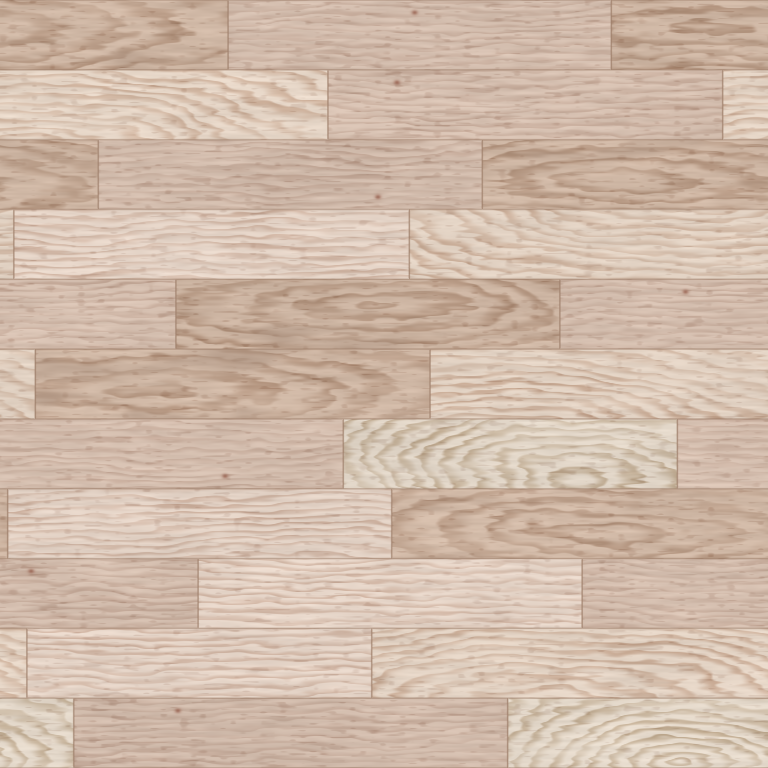
Write a Shadertoy shader that draws this texture.

```glsl
// Pale oak strip floor: eleven rows of two staggered planks with varied ring grain.
#define ROWS 11
#define SEAM_WIDTH 0.0013
#define SEAM_COLOR vec3(0.62, 0.50, 0.42)
#define KNOT_COLOR vec3(0.58, 0.36, 0.29)
#define SMUDGE_COLOR vec3(0.67, 0.57, 0.50)
#define TONE_VARIATION 0.025
#define FIBRE_STRENGTH 0.085
#define PORE_STRENGTH 0.07

// Plank kinds: 0 fine rosy, 1 tan cathedral, 2 light straight, 3 light arched, 4 pale swirl
const vec3 WOOD[5] = vec3[5](
    vec3(0.835, 0.750, 0.690), vec3(0.815, 0.722, 0.650), vec3(0.900, 0.835, 0.785),
    vec3(0.900, 0.838, 0.780), vec3(0.895, 0.850, 0.795));
const vec3 RING[5] = vec3[5](
    vec3(0.765, 0.660, 0.595), vec3(0.690, 0.570, 0.485), vec3(0.805, 0.695, 0.625),
    vec3(0.790, 0.675, 0.590), vec3(0.755, 0.675, 0.575));
// Ring shape: frequency, lengthwise slope, offset of centre, warp
const vec4 SHAPE[5] = vec4[5](
    vec4(9.0, 0.06, 1.0, 2.6), vec4(6.0, 0.17, 0.12, 1.8), vec4(9.0, 0.07, 0.9, 2.6),
    vec4(8.0, 0.28, 0.8, 2.4), vec4(7.0, 0.45, 0.4, 3.6));

// Both butt joints of each row, top row first
const vec2 JOINTS[ROWS] = vec2[ROWS](
    vec2(0.297, 0.796), vec2(0.427, 0.941), vec2(0.128, 0.628), vec2(0.018, 0.533),
    vec2(0.229, 0.729), vec2(0.046, 0.560), vec2(0.447, 0.882), vec2(0.010, 0.510),
    vec2(0.258, 0.758), vec2(0.035, 0.484), vec2(0.096, 0.661));
// Kind of the plank after each joint
const ivec2 KINDS[ROWS] = ivec2[ROWS](
    ivec2(0, 1), ivec2(0, 3), ivec2(0, 1), ivec2(2, 3), ivec2(1, 0), ivec2(1, 3),
    ivec2(4, 0), ivec2(2, 1), ivec2(2, 0), ivec2(2, 3), ivec2(0, 4));

float hash(vec2 p) {
    vec3 q = fract(p.xyx * 0.1031);
    q += dot(q, q.yzx + 33.33);
    return fract((q.x + q.y) * q.z);
}

float noise(vec2 p) {
    vec2 i = floor(p), f = fract(p);
    f = f * f * (3.0 - 2.0 * f);
    return mix(mix(hash(i), hash(i + vec2(1, 0)), f.x),
               mix(hash(i + vec2(0, 1)), hash(i + vec2(1, 1)), f.x), f.y);
}

float fbm(vec2 p) {
    float sum = 0.0, amp = 0.55;
    for (int i = 0; i < 3; i++) {
        sum += amp * noise(p);
        p = p * 2.1 + 17.3;
        amp *= 0.5;
    }
    return sum;
}

// p: position in plank heights, from the left end and the centre line
vec3 plankColor(vec2 p, int kind, float seed) {
    vec2 s = p + vec2(seed * 37.0, seed * 11.0);
    float side = hash(vec2(seed, 3.0)) < 0.5 ? -1.0 : 1.0;
    float centreX = mix(0.8, 4.6, hash(vec2(seed, 5.0)));
    vec4 shape = SHAPE[kind];

    // Growth rings: warped long ellipses with ragged edges
    vec2 d = vec2((p.x - centreX) * shape.y, p.y - side * shape.z);
    float rings = shape.x * length(d) + shape.w * (fbm(s * vec2(0.65, 1.7)) - 0.5);
    rings += 0.45 * (noise(s * vec2(4.0, 22.0)) - 0.5);
    float phase = fract(rings);
    float line = smoothstep(0.25, 0.8, phase) * (1.0 - smoothstep(0.8, 1.0, phase));
    line *= mix(0.35, 1.1, noise(s * vec2(0.8, 4.0) + 50.0));
    vec3 color = mix(WOOD[kind], RING[kind], line);

    // Broad tone, lengthwise fibres and short dark pores
    float fibre = noise(s * vec2(1.6, 18.0)) * 0.6 + noise(s * vec2(5.0, 36.0)) * 0.4;
    float pore = smoothstep(0.68, 0.95, noise(s * vec2(7.0, 30.0) + 90.0));
    color += FIBRE_STRENGTH * (fibre - 0.5);
    color += 0.05 * (fbm(s * vec2(0.5, 1.2) + 30.0) - 0.48);
    color -= PORE_STRENGTH * pore * vec3(0.8, 1.0, 1.05);
    color += TONE_VARIATION * (hash(vec2(seed, 9.0)) - 0.5);

    // Grey smudges on tan planks, a small red knot on rosy ones
    if (kind == 1) {
        float smudge = smoothstep(0.58, 0.85, fbm(s * vec2(0.7, 2.6) + 70.0));
        color = mix(color, SMUDGE_COLOR, 0.6 * smudge);
    }
    if (kind == 0) {
        vec2 k = p - vec2(centreX, side * 0.32);
        color = mix(color, KNOT_COLOR, 0.75 * exp(-dot(k * k, vec2(500.0, 900.0))));
    }
    return color;
}

void mainImage(out vec4 fragColor, in vec2 fragCoord) {
    vec2 uv = fragCoord / iResolution.xy;
    float pixel = 1.0 / iResolution.y;

    // Find the row, then the plank; the second plank wraps round the edge
    float down = (1.0 - uv.y) * float(ROWS);
    int row = clamp(int(down), 0, ROWS - 1);
    vec2 joint = JOINTS[row];
    bool first = uv.x >= joint.x && uv.x < joint.y;
    float along = fract(uv.x - (first ? joint.x : joint.y));
    float span = first ? joint.y - joint.x : 1.0 - joint.y + joint.x;
    int kind = first ? KINDS[row].x : KINDS[row].y;
    float seed = float(row * 2 + (first ? 1 : 2));

    vec2 local = vec2(along * float(ROWS), fract(down) - 0.5);
    vec3 color = plankColor(local, kind, seed);

    // Hairline seams, a little stronger at the butt ends
    float endGap = min(along, span - along);
    float sideGap = (0.5 - abs(local.y)) / float(ROWS);
    vec2 seam = 1.0 - smoothstep(vec2(0.0), vec2(0.5 * SEAM_WIDTH + pixel), vec2(endGap, sideGap));
    color = mix(color, SEAM_COLOR, max(0.75 * seam.x, 0.55 * seam.y));
    fragColor = vec4(color, 1.0);
}
```
